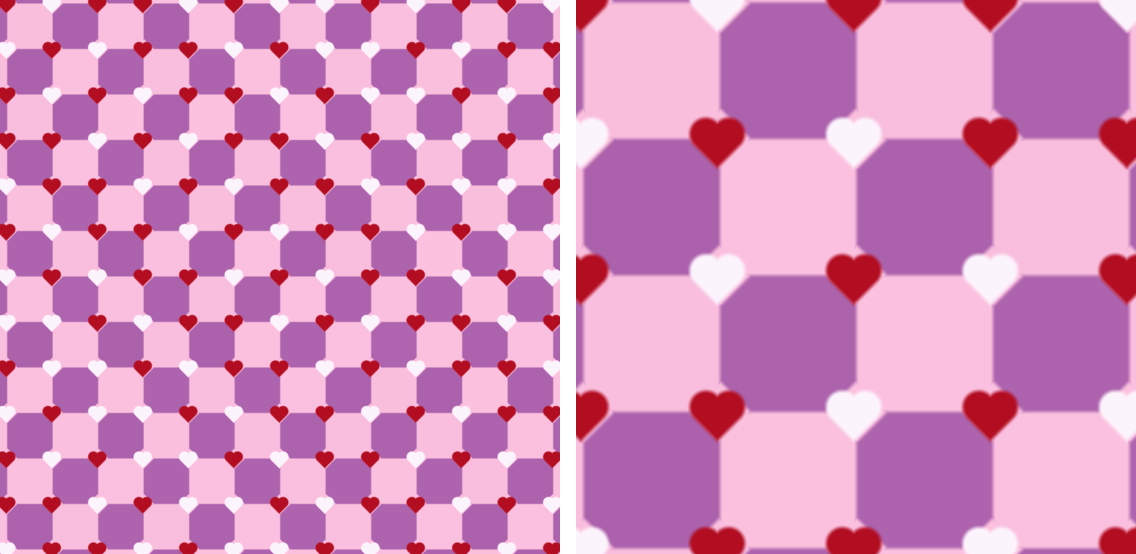
Left: the whole. Right: its middle third, enlarged.
Give the GLSL for this pattern, as a WebGL 1 fragment shader.

```glsl
precision highp float;
// Pink and purple checkerboard with cut corners and red or white hearts on every crossing.

uniform vec2 u_resolution;

// Lengths: CELL, ORIGIN and SOFT in canvas widths, the rest in cells.
#define CELL 0.08125
#define ORIGIN vec2(0.0128, 0.0062)
#define SOFT 0.0018
#define CORNER_CUT 0.225
#define HEART_SIZE 0.335
#define HEART_TIP vec2(-0.02, 0.215)
#define TONE_VARIATION 0.012
#define PINK vec3(0.98, 0.75, 0.87)
#define PURPLE vec3(0.675, 0.385, 0.675)
#define RED vec3(0.70, 0.05, 0.13)
#define WHITE vec3(0.99, 0.955, 0.99)

float hash(vec2 p) {
  return fract(sin(dot(p, vec2(127.1, 311.7))) * 43758.5453);
}

// Signed distance to a heart with its tip at the origin, pointing down.
float heartDistance(vec2 p) {
  p.x = abs(p.x);
  if (p.x + p.y > 1.0) return length(p - vec2(0.25, 0.75)) - sqrt(2.0) / 4.0;
  vec2 toNotch = p - vec2(0.0, 1.0);
  vec2 toSide = p - 0.5 * max(p.x + p.y, 0.0);
  return sqrt(min(dot(toNotch, toNotch), dot(toSide, toSide))) * sign(p.x - p.y);
}

// Signed distance inside the purple tiles, positive within.
float purpleDistance(vec2 p) {
  vec2 tile = floor(p);
  vec2 edge = 0.5 - abs(fract(p) - 0.5);
  float side = mod(tile.x + tile.y, 2.0) * 2.0 - 1.0;
  float square = side * min(edge.x, edge.y);
  return min(square, (edge.x + edge.y - CORNER_CUT) * 0.7071);
}

// Red and white follow a 13-step rhythm, constant along each diagonal.
vec3 heartColor(vec2 crossing) {
  float diagonal = crossing.x - crossing.y;
  float beat = mod(5.0 * diagonal + 3.0, 13.0);
  return mix(RED, WHITE, step(6.5, beat));
}

void main() {
  // Cell coordinates with y running down from the top edge.
  vec2 fromTop = vec2(gl_FragCoord.x, u_resolution.y - gl_FragCoord.y);
  vec2 p = (fromTop / u_resolution.x - ORIGIN) / CELL;
  float soft = max(SOFT, 0.8 / u_resolution.x) / CELL;

  // Tiles, each with a faint shift in tone
  vec3 color = mix(PINK, PURPLE, smoothstep(-soft, soft, purpleDistance(p)));
  color += TONE_VARIATION * (hash(floor(p)) - 0.5);

  // Hearts at the crossings
  vec2 crossing = floor(p + 0.5);
  vec2 local = (p - crossing - HEART_TIP) * vec2(1.0, -1.0) / HEART_SIZE;
  float heart = heartDistance(local) * HEART_SIZE;
  color = mix(color, heartColor(crossing), 1.0 - smoothstep(-soft, soft, heart));

  gl_FragColor = vec4(color, 1.0);
}
```
